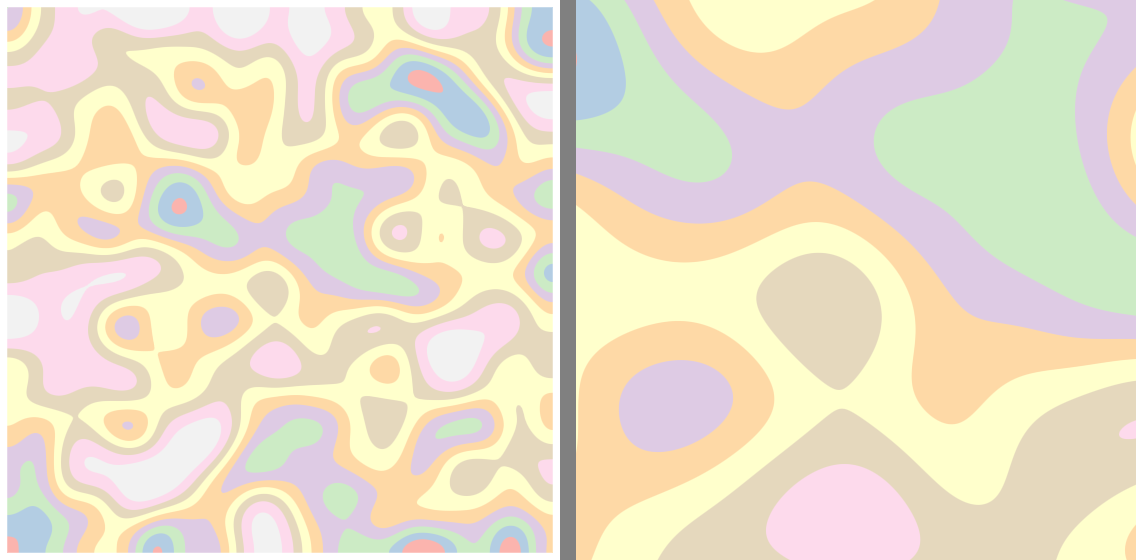
Left: the whole. Right: its middle third, enlarged.
Give the GLSL for this pattern, as a Shadertoy shader.

```glsl
// Draws pastel contour bands of a smooth random height field inside a thin white frame.

const float CELLS = 26.0;   // noise cells along one side
const float MARGIN = 0.013; // frame width as a share of the canvas
const int BANDS = 9;

// Band colours from the lowest to the highest level
const vec3 PALETTE[BANDS] = vec3[BANDS](
    vec3(0.984, 0.706, 0.682),  // coral
    vec3(0.702, 0.804, 0.890),  // blue
    vec3(0.800, 0.922, 0.773),  // green
    vec3(0.871, 0.796, 0.894),  // lilac
    vec3(0.996, 0.851, 0.651),  // orange
    vec3(1.000, 1.000, 0.800),  // yellow
    vec3(0.898, 0.847, 0.741),  // beige
    vec3(0.992, 0.855, 0.925),  // pink
    vec3(0.949)                 // pale grey
);

float hash(vec2 p) {
    return fract(sin(dot(p, vec2(127.1, 311.7))) * 43758.5453);
}

// Reflects cell indices at the borders, so contours meet them at right angles
vec2 mirrorCell(vec2 cell, float count) {
    vec2 centre = abs(cell + 0.5);
    return floor(count - abs(count - centre));
}

// Random value in -1..1; the right half negates the left, giving a zero mean
float balancedNoise(vec2 cell, float count) {
    float halfCount = 0.5 * count;
    bool isRight = cell.x >= halfCount;
    vec2 key = isRight ? vec2(cell.x - halfCount, count - 1.0 - cell.y) : cell;
    float value = 2.0 * hash(key + 3.0) - 1.0;
    return isRight ? -value : value;
}

// Gaussian blur of cell noise, scaled to unit variance
float smoothField(vec2 p, float count) {
    vec2 base = floor(p);
    float sum = 0.0;
    for (int y = -4; y <= 4; y++) {
        for (int x = -4; x <= 4; x++) {
            vec2 cell = base + vec2(x, y);
            vec2 offset = p - cell - 0.5;
            float weight = exp(-0.5 * dot(offset, offset));
            sum += weight * balancedNoise(mirrorCell(cell, count), count);
        }
    }
    return sum / sqrt(3.14159 / 3.0);
}

// Maps height to a band level, slightly favouring deep lows over high peaks
float bandLevel(float height) {
    float skewed = height - 0.04 * height * height;
    return 5.41 + 1.47 * skewed;
}

// Stacks the colours with a soft step at every whole level
vec3 bandColour(float level, float softness) {
    vec3 colour = PALETTE[0];
    for (int i = 1; i < BANDS; i++) {
        float step01 = smoothstep(-softness, softness, level - float(i));
        colour = mix(colour, PALETTE[i], step01);
    }
    return colour;
}

void mainImage(out vec4 fragColor, in vec2 fragCoord) {
    vec2 uv = fragCoord / iResolution.xy;
    vec2 p = (uv - MARGIN) / (1.0 - 2.0 * MARGIN);

    // Contour bands
    float level = bandLevel(smoothField(p * CELLS, CELLS));
    vec3 colour = bandColour(level, 0.6 * fwidth(level) + 1e-5);

    // White frame
    vec2 fromCentre = abs(uv - 0.5);
    float edge = max(fromCentre.x, fromCentre.y) - (0.5 - MARGIN);
    float pixel = 0.6 / min(iResolution.x, iResolution.y);
    colour = mix(colour, vec3(1.0), smoothstep(-pixel, pixel, edge));

    fragColor = vec4(colour, 1.0);
}
```
